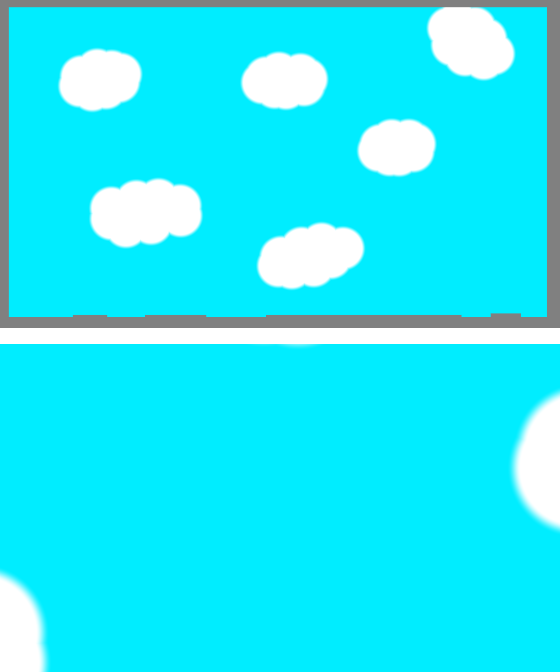
Top: the whole. Bottom: its middle third, enlarged.
Give the GLSL for this texture, as a Shadertoy shader.

```glsl
// Soft white clouds on a flat cyan sky inside a thin grey frame.
// Each cloud is a union of equal discs set on a jittered, tilted ellipse;
// the frame is a rectangle with low ledges along its lower edge.

const vec3 SKY = vec3(0.0, 0.93, 1.0);
const vec3 CLOUD = vec3(1.0);
const vec3 FRAME = vec3(0.5);

const float TAU = 6.2831853;
const int PUFFS = 8;
const float PUFF_RADIUS = 0.064;
const float SOFTNESS = 0.007;

// Clouds: centre xy, half spread of the puff centres
const int CLOUDS = 6;
const vec4 LAYOUT[CLOUDS] = vec4[CLOUDS](
    vec4(0.307, 0.756, 0.067, 0.031),
    vec4(0.867, 0.754, 0.071, 0.024),
    vec4(1.430, 0.876, 0.080, 0.040),
    vec4(1.213, 0.550, 0.056, 0.023),
    vec4(0.442, 0.353, 0.112, 0.040),
    vec4(0.942, 0.220, 0.098, 0.030));
const float TILT[CLOUDS] = float[CLOUDS](0.15, 0.0, -0.55, 0.05, 0.1, 0.2);

// Ledges: left, right, top
const int LEDGES = 4;
const vec3 LEDGE[LEDGES] = vec3[LEDGES](
    vec3(0.222, 0.327, 0.040),
    vec3(0.442, 0.629, 0.040),
    vec3(0.811, 1.407, 0.040),
    vec3(1.496, 1.588, 0.0444));

float hash(vec2 p) {
    vec3 q = fract(vec3(p.xyx) * 0.1031);
    q += dot(q, q.yzx + 33.33);
    return fract((q.x + q.y) * q.z);
}

mat2 rotation(float angle) {
    float c = cos(angle), s = sin(angle);
    return mat2(c, s, -s, c);
}

float boxDistance(vec2 p, vec2 low, vec2 high) {
    vec2 d = max(low - p, p - high);
    return length(max(d, 0.0)) + min(max(d.x, d.y), 0.0);
}

float cloudDistance(vec2 p, vec2 spread, float seed) {
    float dist = length(p);
    for (int i = 0; i < PUFFS; i++) {
        vec2 key = vec2(float(i), seed);
        float angle = TAU * (float(i) + 0.5 * hash(key)) / float(PUFFS);
        float reach = mix(0.85, 1.1, hash(key + 17.0));
        vec2 puff = spread * reach * vec2(cos(angle), sin(angle));
        dist = min(dist, length(p - puff));
    }
    return dist - PUFF_RADIUS;
}

float frameDistance(vec2 p, float aspect) {
    float dist = -boxDistance(p, vec2(0.0267, 0.0333), vec2(aspect - 0.04, 0.9778));
    for (int i = 0; i < LEDGES; i++) {
        vec3 ledge = LEDGE[i];
        dist = min(dist, boxDistance(p, vec2(ledge.x, 0.0), ledge.yz));
    }
    return dist;
}

void mainImage(out vec4 fragColor, in vec2 fragCoord) {
    vec2 p = fragCoord / iResolution.y;
    float aspect = iResolution.x / iResolution.y;
    float pixel = 1.0 / iResolution.y;

    // Clouds with blurred rims
    float dist = 1.0;
    for (int i = 0; i < CLOUDS; i++) {
        vec2 local = rotation(-TILT[i]) * (p - LAYOUT[i].xy);
        dist = min(dist, cloudDistance(local, LAYOUT[i].zw, float(i) + 3.0));
    }
    float cover = 1.0 - smoothstep(-SOFTNESS, SOFTNESS, dist);
    vec3 color = mix(SKY, CLOUD, cover);

    // Crisp frame over the sky
    float edge = frameDistance(p, aspect);
    color = mix(FRAME, color, smoothstep(-0.5 * pixel, 0.5 * pixel, edge));

    fragColor = vec4(color, 1.0);
}
```
